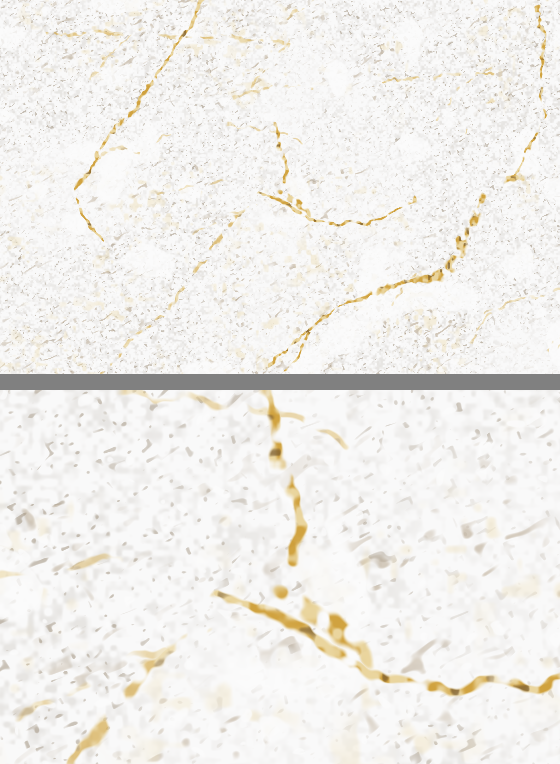
Top: the whole. Bottom: its middle third, enlarged.
Write a WebGL 1 fragment shader that draws this texture.

```glsl
precision highp float;
// Pale speckled marble crossed by crumbly golden veins.
uniform vec2 u_resolution;

const vec3 WHITE = vec3(0.978, 0.977, 0.977);
const vec3 ASH = vec3(0.905, 0.898, 0.888);
const vec3 TAUPE = vec3(0.70, 0.63, 0.53);
const vec3 PALE_GOLD = vec3(0.91, 0.82, 0.58);
const vec3 DEEP_GOLD = vec3(0.80, 0.60, 0.17);
const vec3 UMBER = vec3(0.40, 0.27, 0.08);

float hash(vec2 p) {
  vec3 q = fract(p.xyx * 0.1031);
  q += dot(q, q.yzx + 33.33);
  return fract((q.x + q.y) * q.z);
}

float noise(vec2 p) {
  vec2 i = floor(p), f = fract(p);
  f = f * f * (3.0 - 2.0 * f);
  vec2 e = vec2(0.0, 1.0);
  return mix(mix(hash(i), hash(i + e.yx), f.x),
             mix(hash(i + e.xy), hash(i + e.yy), f.x), f.y);
}

float fbm(vec2 p) {
  return 0.5 * noise(p) + 0.3 * noise(p * 2.1 + 17.0) + 0.2 * noise(p * 4.3 + 41.0);
}

vec2 wobble(vec2 p, float scale) {
  return vec2(noise(p * scale + 7.0), noise(p * scale + 63.0)) - 0.5;
}

vec2 turn(vec2 p, float angle) {
  float c = cos(angle), s = sin(angle);
  return vec2(c * p.x + s * p.y, c * p.y - s * p.x);
}

// Bowed stroke from a to b; solid sets how little of it crumbles away.
float vein(vec2 p, vec2 a, vec2 b, float bend, float width, float solid, float crumbs) {
  float len = length(b - a);
  vec2 dir = (b - a) / len, q = p - a;
  float along = dot(q, dir);
  float t = clamp(along / len, 0.0, 1.0);
  float across = dot(q, vec2(-dir.y, dir.x)) - bend * 4.0 * t * (1.0 - t);
  float d = length(vec2(along - t * len, across));
  float w = width * (0.3 + 1.4 * crumbs);
  float gap = 0.6 - 0.5 * solid;
  return (1.0 - smoothstep(w * 0.5, w + 0.0015, d)) * smoothstep(gap, gap + 0.2, crumbs);
}

// Round pale inclusions, at most one per cell.
float pebbles(vec2 p, float cells, float share) {
  vec2 g = p * cells, id = floor(g);
  vec2 centre = 0.3 + 0.4 * vec2(hash(id + 3.0), hash(id + 29.0));
  float r = mix(0.08, 0.27, hash(id + 51.0));
  float d = length(fract(g) - centre);
  return step(hash(id), share) * (1.0 - smoothstep(r - 0.06, r + 0.03, d));
}

float mainVeins(vec2 p, float c) {
  // Left arc
  float v = vein(p, vec2(0.55, 1.01), vec2(0.20, 0.50), 0.008, 0.0052, 0.85, c);
  v = max(v, vein(p, vec2(0.20, 0.50), vec2(0.285, 0.365), -0.012, 0.0042, 0.8, c));
  // Lower right, thickening upwards
  v = max(v, vein(p, vec2(0.71, 0.03), vec2(1.00, 0.22), 0.015, 0.0048, 0.85, c));
  v = max(v, vein(p, vec2(0.75, 0.0), vec2(0.82, 0.11), -0.012, 0.0045, 0.8, c));
  v = max(v, vein(p, vec2(1.00, 0.22), vec2(1.18, 0.265), -0.004, 0.0085, 0.9, c));
  v = max(v, vein(p, vec2(1.18, 0.265), vec2(1.30, 0.47), -0.012, 0.014, 0.45, c));
  // Right edge
  v = max(v, vein(p, vec2(1.43, 0.98), vec2(1.455, 0.75), 0.012, 0.005, 0.8, c));
  v = max(v, vein(p, vec2(1.455, 0.75), vec2(1.37, 0.525), 0.01, 0.0038, 0.7, c));
  v = max(v, vein(p, vec2(1.36, 0.523), vec2(1.38, 0.53), 0.0, 0.012, 0.9, c));
  // Centre
  v = max(v, vein(p, vec2(0.69, 0.475), vec2(1.10, 0.47), -0.065, 0.0048, 0.75, c));
  v = max(v, vein(p, vec2(0.74, 0.47), vec2(0.83, 0.43), 0.0, 0.013, 0.4, c));
  v = max(v, vein(p, vec2(0.74, 0.67), vec2(0.755, 0.52), 0.01, 0.0038, 0.6, c));
  v = max(v, 0.75 * vein(p, vec2(0.69, 0.475), vec2(0.28, 0.0), 0.0, 0.0045, 0.45, c));
  // Thin upper streaks
  v = max(v, 0.7 * vein(p, vec2(1.03, 0.775), vec2(1.32, 0.79), 0.008, 0.0035, 0.5, c));
  return max(v, 0.7 * vein(p, vec2(0.12, 0.91), vec2(0.78, 0.88), 0.015, 0.0035, 0.4, c));
}

float hairVeins(vec2 p, float c) {
  float v = 0.0;
  for (int i = 0; i < 18; i++) {
    vec2 seed = vec2(float(i) * 7.0, 5.0);
    vec2 start = vec2(1.5 * hash(seed), hash(seed + 11.0));
    float angle = mix(-0.3, 1.0, hash(seed + 23.0));
    vec2 reach = mix(0.06, 0.22, hash(seed + 37.0)) * vec2(cos(angle), sin(angle));
    v = max(v, vein(p, start, start + reach, 0.01, 0.0028, 0.4, c));
  }
  return v;
}

void main() {
  vec2 p = gl_FragCoord.xy / u_resolution.y;
  vec2 warped = p + 0.03 * wobble(p, 13.0) + 0.014 * wobble(p, 42.0) + 0.006 * wobble(p, 110.0);
  float crumbs = 0.6 * noise(p * 80.0) + 0.4 * noise(p * 31.0 + 9.0);

  // Stone: fine grain, thinned out in cloudy clear areas
  float cloud = smoothstep(0.3, 0.65, fbm(p * 4.0 + 3.0));
  float grain = 0.6 * noise(p * 190.0) + 0.4 * noise(p * 85.0 + 5.0);
  float dust = smoothstep(0.38, 0.85, grain) * mix(0.35, 1.0, cloud);
  vec3 color = mix(WHITE, ASH, dust);

  // Slanted brown flecks and small dark specks
  vec2 slant = turn(p + 0.01 * wobble(p, 40.0), 0.5);
  float patches = smoothstep(0.4, 0.7, fbm(p * 6.0 + 31.0));
  float flecks = smoothstep(0.80, 0.95, noise(slant * vec2(65.0, 125.0)));
  float specks = smoothstep(0.80, 0.95, noise(slant * vec2(150.0, 210.0) + 70.0));
  color = mix(color, TAUPE, 0.55 * flecks * mix(0.2, 1.0, patches));
  color = mix(color, TAUPE * 0.85, 0.5 * specks * mix(0.25, 1.0, cloud));
  color = mix(color, PALE_GOLD, 0.3 * patches * smoothstep(0.58, 0.8, crumbs));

  // White inclusions
  float clear = max(pebbles(warped, 21.0, 0.22), pebbles(warped + 4.0, 43.0, 0.2));
  clear = max(clear, smoothstep(0.76, 0.80, noise(warped * 10.0 + 19.0)));
  color = mix(color, vec3(0.985), 0.8 * clear);

  // Gold, with umber crumbs in the strongest parts
  float gold = max(mainVeins(warped, crumbs), 0.55 * hairVeins(warped, crumbs));
  float depth = smoothstep(0.25, 0.75, noise(p * 120.0 + 13.0)) * gold;
  vec3 ore = mix(PALE_GOLD, DEEP_GOLD, depth);
  ore = mix(ore, UMBER, 0.7 * gold * smoothstep(0.74, 0.92, noise(p * 95.0 + 47.0)));
  gl_FragColor = vec4(mix(color, ore, 0.9 * gold), 1.0);
}
```
